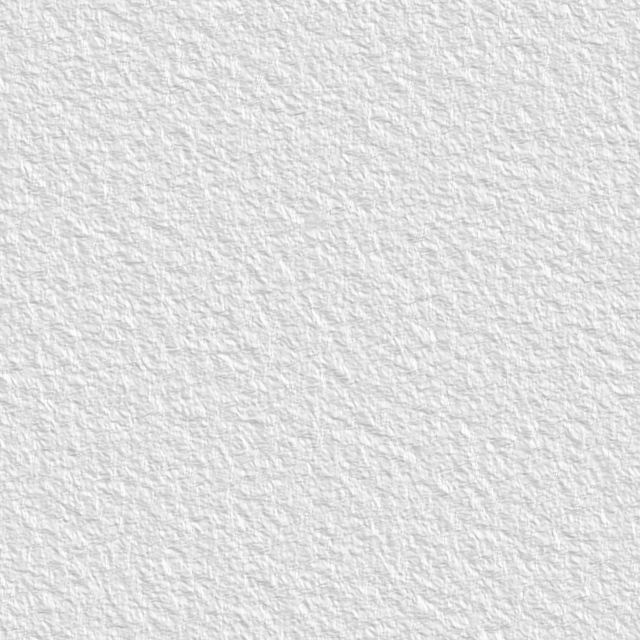
A WebGL 2 fragment shader for this texture:

```glsl
#version 300 es
precision highp float;
// Rough white plaster paper, embossed by raking diagonal light.
uniform vec2 u_resolution;
out vec4 fragColor;

float hash(vec2 cell) {
    return fract(sin(dot(cell, vec2(127.1, 311.7))) * 43758.5453);
}

float valueNoise(vec2 p) {
    vec2 cell = floor(p);
    vec2 f = fract(p);
    vec2 blend = f * f * (3.0 - 2.0 * f);
    float low = mix(hash(cell), hash(cell + vec2(1.0, 0.0)), blend.x);
    float high = mix(hash(cell + vec2(0.0, 1.0)), hash(cell + vec2(1.0, 1.0)), blend.x);
    return mix(low, high, blend.y);
}

// Surface relief: every octave is turned and bent by the one before
float relief(vec2 p) {
    mat2 turn = mat2(0.8, 0.6, -0.6, 0.8);
    float height = 0.0;
    float amplitude = 0.5;
    p = turn * p * 58.0;
    for (int octave = 0; octave < 4; octave++) {
        float grain = valueNoise(p);
        height += amplitude * grain;
        p = turn * p * 1.7 + 17.3 + 0.6 * grain;
        amplitude *= 0.8;
    }
    return height;
}

void main() {
    vec2 uv = gl_FragCoord.xy / u_resolution.y;

    // Emboss: height difference along the light direction
    vec2 lightStep = 0.0016 * vec2(0.62, 0.78);
    float slope = relief(uv + lightStep) - relief(uv - lightStep);

    // Soft limits keep highlights and hollows within pale grey
    float shade = 0.88 + 0.51 * slope / (1.0 + 0.8 * abs(slope));
    fragColor = vec4(vec3(clamp(shade, 0.7, 0.98)), 1.0);
}
```
